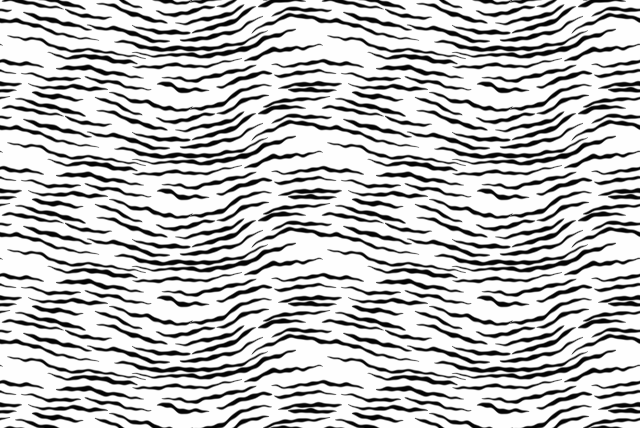
This pattern is drawn by a Shadertoy shader. Its source:

```glsl
const float TAU = 6.2831853;
const vec2 REPEATS = vec2(6.0, 4.0);  // canvas size in tile heights
const float TILE_WIDTH = 3.0;         // one tile is 3 wide and 1 high
const float ROWS = 10.0;              // stroke rows per tile
const float SOFTNESS = 0.010;         // half width of the blurred edge
const vec3 PAPER = vec3(0.995);
const vec3 INK = vec3(0.015);

vec4 hash4(vec2 id) {
    vec4 q = fract(id.xyxy * vec4(0.1031, 0.1030, 0.0973, 0.1099));
    q += dot(q, q.wzxy + 33.33);
    return fract((q.xxyz + q.yzzw) * q.zywx);
}

// Height across the grain: steep rise in one part, gentle fall elsewhere
float flow(vec2 p) {
    float a = TAU * (p.x - 2.3) / TILE_WIDTH;
    float swell = 0.11 * (sin(a) + 0.25 * sin(2.0 * a));
    float strength = 1.0 + 0.5 * cos(TAU * (p.y - 0.85));
    float waves = 0.012 * sin(4.0 * a + 1.5 * sin(TAU * p.y))
                + 0.008 * sin(7.0 * a + 2.0 * cos(TAU * p.y));
    return p.y - swell * strength - waves;
}

// How much the flow stretches distances near p
float flowStretch(vec2 p) {
    vec2 e = vec2(0.004, 0.0);
    vec2 slope = vec2(flow(p + e.xy) - flow(p - e.xy),
                      flow(p + e.yx) - flow(p - e.yx));
    return length(slope) / (2.0 * e.x);
}

// Signed distance to a tapered, rippled brush stroke centred at the origin
float strokeDistance(vec2 p, float halfLength, float stretch, vec4 shape) {
    float along = p.x / halfLength;
    float ripple = 0.006 * sin(p.x * 27.0 + TAU * shape.x)
                 + 0.003 * sin(p.x * 58.0 + TAU * shape.y);
    float tilt = 0.05 * (shape.z - 0.5) * along;
    float taper = sqrt(max(1.0 - along * along, 0.0));
    float head = 1.0 + 0.9 * (shape.y - 0.5) * along;
    float bumps = 1.0 + 0.18 * sin(p.x * 39.0 + TAU * shape.z);
    float halfWidth = mix(0.014, 0.022, shape.w) * taper * head * bumps - 0.001;
    float beyond = max(abs(along) - 1.0, 0.0) * halfLength;
    return abs(p.y - ripple - tilt) / stretch - halfWidth + beyond;
}

// Nearest stroke among the neighbouring cells, with wrapping seeds
float strokeField(vec2 p) {
    float v = flow(p);
    float stretch = flowStretch(p);
    float nearest = 1.0;
    for (int j = -1; j <= 1; j++) {
        float row = floor(v * ROWS) + float(j);
        float rowSeed = mod(row, ROWS);
        vec4 rowRandom = hash4(vec2(rowSeed + 3.0, 17.0));
        float count = 2.0 + floor(4.0 * rowRandom.x);
        float cellWidth = TILE_WIDTH / count;
        float x = p.x / cellWidth + rowRandom.y;
        for (int i = -1; i <= 1; i++) {
            float column = floor(x) + float(i);
            vec2 seed = vec2(mod(column, count) + 1.0, rowSeed + 1.0);
            vec4 place = hash4(seed * 7.0 + 5.0);
            vec4 shape = hash4(seed * 11.0 + 41.0);
            vec2 centre = vec2(column + 0.5 + 0.24 * (place.x - 0.5),
                               (row + 0.5 + 0.4 * (place.y - 0.5)) / ROWS);
            vec2 local = vec2((x - centre.x) * cellWidth, v - centre.y);
            float halfLength = mix(0.36, 0.53, place.z) * cellWidth;
            nearest = min(nearest, strokeDistance(local, halfLength, stretch, shape));
        }
    }
    return nearest;
}

void mainImage(out vec4 fragColor, in vec2 fragCoord) {
    vec2 p = fragCoord / iResolution.xy * REPEATS;
    float paper = smoothstep(-SOFTNESS, SOFTNESS, strokeField(p));
    fragColor = vec4(mix(INK, PAPER, paper), 1.0);
}
```
